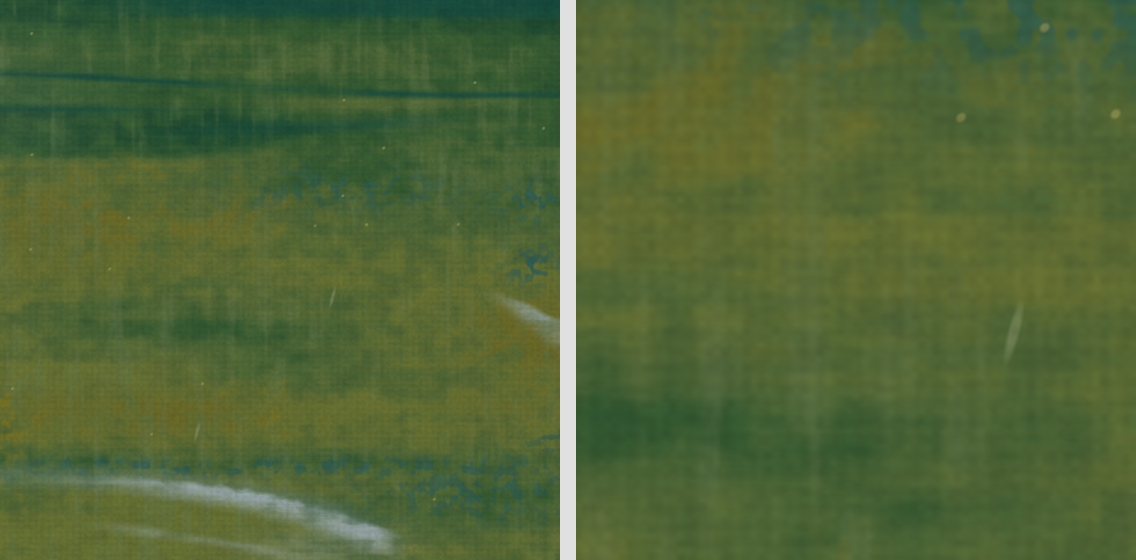
Left, the full canvas; right, a detail of the centre.
Give the GLSL for this texture, as a WebGL 2 fragment shader.

```glsl
#version 300 es
precision highp float;

uniform vec2 u_resolution;
out vec4 fragColor;

float hash(vec2 p) {
  vec3 q = fract(vec3(p.xyx) * 0.1031);
  q += dot(q, q.yzx + 33.33);
  return fract((q.x + q.y) * q.z);
}

float noise(vec2 p) {
  vec2 i = floor(p), f = fract(p);
  f = f * f * (3.0 - 2.0 * f);
  return mix(mix(hash(i), hash(i + vec2(1, 0)), f.x),
             mix(hash(i + vec2(0, 1)), hash(i + vec2(1, 1)), f.x), f.y);
}

float fbm(vec2 p) {
  float sum = 0.0, amp = 0.5;
  for (int i = 0; i < 5; i++) {
    sum += amp * noise(p);
    p = mat2(1.6, 0.2, -0.2, 2.1) * p + 17.3;
    amp *= 0.5;
  }
  return sum;
}

float blob(vec2 p, vec2 center, vec2 radius) {
  vec2 d = (p - center) / radius;
  return exp(-dot(d, d));
}

// Stroke with a crisp upper edge and a soft lower one
float stroke(float depth, float width) {
  return smoothstep(-0.006, 0.008, depth) * (1.0 - smoothstep(0.2 * width, width, depth));
}

// Sparse slanted flecks, at most one in each cell
float flecks(vec2 p, float cells, float density, vec2 size) {
  vec2 q = p * cells, id = floor(q);
  vec2 offset = 0.25 + 0.5 * vec2(hash(id + 3.1), hash(id + 8.7));
  vec2 d = fract(q) - offset;
  d.x -= 0.25 * d.y;
  return step(1.0 - density, hash(id + 51.0)) * (1.0 - smoothstep(0.4, 1.2, length(d / size)));
}

void main() {
  vec2 uv = gl_FragCoord.xy / u_resolution;
  float x = uv.x;
  float broad = fbm(uv * vec2(3.0, 7.0) + 4.0) - 0.5;
  float streak = fbm(uv * vec2(5.0, 55.0) + 21.0) - 0.5;
  float mottle = fbm(uv * vec2(38.0, 44.0)) - 0.5;
  float threads = fbm(uv * vec2(75.0, 9.0) + 9.0) - 0.5;
  vec2 p = uv + vec2(0.0, 0.012 * broad + 0.008 * streak);
  float y = p.y;

  // Tone from deep green at 0 to olive at 1
  float border = 0.715 + 0.08 * smoothstep(0.3, 0.85, x);
  float upper = smoothstep(border - 0.012, border + 0.014, y);
  float tone = 0.86 - 0.49 * upper - 0.16 * smoothstep(0.84, 1.0, y);
  tone -= 0.4 * (1.0 - upper) * smoothstep(0.25, 0.65, x) * smoothstep(0.53, 0.7, y);
  tone += 0.2 * blob(p, vec2(0.4, 0.91), vec2(0.5, 0.04));
  tone += 0.28 * blob(p, vec2(0.62, 0.815), vec2(0.35, 0.013));
  tone -= 0.2 * blob(p, vec2(0.2, 0.765), vec2(0.4, 0.035));
  tone -= 0.42 * blob(p, vec2(0.32, 0.42), vec2(0.23, 0.055));
  tone -= 0.24 * blob(p, vec2(0.5, 0.35), vec2(0.12, 0.05));
  tone -= 0.38 * blob(p, vec2(0.4, 0.175), vec2(0.55, 0.025));
  tone -= 0.3 * blob(p, vec2(0.88, 0.1), vec2(0.25, 0.055));
  tone += 0.16 * blob(p, vec2(0.45, 0.26), vec2(0.6, 0.045));
  tone += 0.45 * broad + 0.36 * streak + 0.3 * mottle + 0.2 * threads;

  vec3 color = mix(vec3(0.12, 0.29, 0.19), vec3(0.20, 0.345, 0.19), smoothstep(0.0, 0.35, tone));
  color = mix(color, vec3(0.30, 0.39, 0.205), smoothstep(0.3, 0.65, tone));
  color = mix(color, vec3(0.385, 0.425, 0.19), smoothstep(0.6, 0.95, tone));

  // Warm stains and a pale haze
  float warm = blob(p, vec2(0.4, 0.26), vec2(0.5, 0.04)) + blob(p, vec2(0.95, 0.4), vec2(0.16, 0.1))
             + blob(p, vec2(0.25, 0.63), vec2(0.3, 0.09));
  color = mix(color, vec3(0.41, 0.37, 0.11), 0.55 * warm * smoothstep(-0.1, 0.2, broad + mottle));
  float haze = smoothstep(0.0, 0.3, threads + 0.6 * broad) + blob(p, vec2(0.03, 0.84), vec2(0.15, 0.13));
  color = mix(color, vec3(0.36, 0.45, 0.31), 0.3 * haze);

  // Teal seams and the dark top edge
  float seam = y - (0.83 + 0.037 * exp(-5.0 * x * x));
  float teal = 0.75 * exp(-pow(seam / 0.006, 2.0)) * smoothstep(-0.25, 0.1, streak + 0.1);
  teal += 0.5 * blob(p, vec2(0.1, 0.803), vec2(0.2, 0.009));
  teal += 0.45 * exp(-pow((y - 0.745 - 0.05 * x) / 0.011, 2.0)) * smoothstep(0.2, 0.5, x) * (1.0 - smoothstep(0.65, 0.9, x));
  teal += 0.7 * smoothstep(0.965, 0.985, y + 0.01 * x) * smoothstep(0.05, 0.4, x);
  color = mix(color, vec3(0.07, 0.28, 0.25), clamp(teal, 0.0, 0.8));

  // Blue dabs caught on the weave
  float dabs = noise(uv * vec2(75.0, 82.0)) * 0.6 + noise(uv * vec2(140.0, 110.0) + 6.0) * 0.4;
  float zone = blob(p, vec2(0.95, 0.635), vec2(0.05, 0.035)) + blob(p, vec2(0.95, 0.525), vec2(0.05, 0.03))
             + 0.8 * blob(p, vec2(0.35, 0.168), vec2(0.5, 0.015)) + 0.7 * blob(p, vec2(0.85, 0.12), vec2(0.2, 0.05))
             + 0.6 * blob(p, vec2(0.62, 0.66), vec2(0.2, 0.04)) + 0.6 * blob(p, vec2(0.98, 0.22), vec2(0.05, 0.03));
  color = mix(color, vec3(0.13, 0.34, 0.37), 0.75 * min(zone, 1.0) * smoothstep(0.48, 0.66, dabs));

  // Pale strokes, broken by dry bristle marks
  float bristle = smoothstep(-0.3, 0.15, streak + 0.7 * mottle);
  float depth = 0.148 - 0.28 * x * x * x - uv.y + 0.014 * mottle;
  float pale = stroke(depth, 0.022 + 0.065 * x) * smoothstep(0.0, 0.45, x) * (1.0 - smoothstep(0.66, 0.73, x));
  pale += 0.4 * stroke(0.073 - 0.22 * x * x - uv.y + 0.01 * streak, 0.025) * smoothstep(0.12, 0.3, x) * (1.0 - smoothstep(0.4, 0.6, x));
  pale += 0.35 * blob(p, vec2(0.58, 0.02), vec2(0.12, 0.035));
  float wisp = 0.48 - 0.35 * (x - 0.85) * smoothstep(0.83, 1.0, x) - uv.y + 0.008 * mottle;
  pale += 0.85 * stroke(wisp, 0.06 * smoothstep(0.8, 1.0, x) + 0.005) * smoothstep(0.84, 0.98, x);
  color = mix(color, vec3(0.35, 0.49, 0.52), 0.35 * exp(-pow(depth / 0.018, 2.0)) * (1.0 - smoothstep(0.6, 0.75, x)));
  color = mix(color, vec3(0.57, 0.63, 0.64), clamp(pale * (0.45 + 0.55 * bristle), 0.0, 0.92));

  // Ochre crumbs and light scratches
  float crumbs = blob(uv, vec2(0.01, 0.24), vec2(0.05, 0.1)) + blob(uv, vec2(0.49, 0.28), vec2(0.02, 0.05));
  color = mix(color, vec3(0.50, 0.44, 0.10), 0.6 * min(crumbs, 1.0) * smoothstep(0.5, 0.72, dabs));
  color = mix(color, vec3(0.60, 0.58, 0.32), 0.6 * flecks(uv, 24.0, 0.025, vec2(0.08)));
  color = mix(color, vec3(0.52, 0.57, 0.40), 0.55 * flecks(uv + 0.37, 9.0, 0.05, vec2(0.035, 0.17)));

  // Canvas weave and fine grain
  float weave = sin(uv.x * 560.0 + 3.0 * broad) + sin(uv.y * 600.0 + 3.0 * threads);
  color *= 1.0 + 0.012 * weave + 0.12 * mottle + 0.07 * (noise(uv * 230.0) - 0.5);
  fragColor = vec4(clamp(color, 0.0, 1.0), 1.0);
}
```
